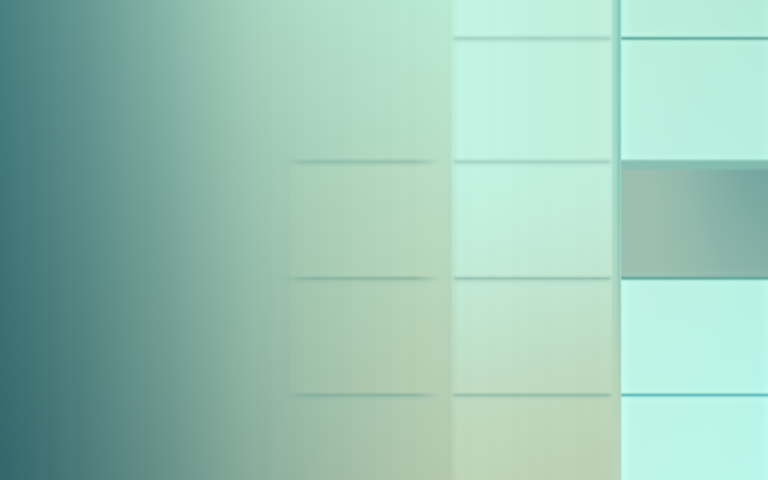
Reproduce this background procedurally as a Shadertoy shader.

```glsl
// Translucent mint glass tiles fading out of a deep teal gradient.
// A smooth two-axis colour ramp forms the wall; three columns of tinted panes
// are layered over it, then soft seams and bevel highlights mark the rows.

#define COLUMN_A 0.375
#define COLUMN_B 0.588
#define GAP_LEFT 0.797
#define COLUMN_C 0.809
#define FIRST_ROW 0.177
#define ROW_STEP 0.243
#define SEAM_WIDTH 0.0036
#define STRIPE_STRENGTH 0.006

float hash(float n) { return fract(sin(n * 91.7) * 437.5); }

// Soft step centred on an edge, never narrower than one pixel
float edge(float at, float x, float softness) {
    float w = max(softness, 0.7 / iResolution.x);
    return smoothstep(at - w, at + w, x);
}

float band(float a, float b, float x, float softness) {
    return edge(a, x, softness) * (1.0 - edge(b, x, softness));
}

float bell(float x, float width) {
    x /= max(width, 0.7 / iResolution.y);
    return exp(-x * x);
}

// Height of a row seam; the top row sits slightly higher
float rowHeight(float k) {
    return FIRST_ROW + ROW_STEP * k + 0.014 * max(k - 2.0, 0.0);
}

vec3 wallColor(vec2 uv) {
    vec3 deep = mix(vec3(0.15, 0.36, 0.39), vec3(0.23, 0.45, 0.47), uv.y);
    vec3 mist = mix(vec3(0.51, 0.66, 0.60), vec3(0.65, 0.82, 0.74), uv.y);
    vec3 pale = mix(vec3(0.71, 0.79, 0.68), vec3(0.73, 0.92, 0.83), uv.y);
    vec3 c = mix(deep, mist, smoothstep(-0.13, 0.41, uv.x));
    return mix(c, pale, smoothstep(0.20, 0.64, uv.x));
}

vec3 middlePane(vec2 uv) {
    float across = (uv.x - COLUMN_B) / (GAP_LEFT - COLUMN_B);
    vec3 c = mix(vec3(0.74, 0.82, 0.705), vec3(0.76, 0.945, 0.88),
                 smoothstep(-0.08, 0.72, uv.y));
    return c + vec3(0.008, 0.022, 0.028) * (0.5 - across);
}

vec3 rightPane(vec2 uv) {
    float across = clamp((uv.x - COLUMN_C) / (1.0 - COLUMN_C), 0.0, 1.0);
    vec3 mint = mix(vec3(0.75, 0.96, 0.91), vec3(0.735, 0.935, 0.865), uv.y);
    mint += vec3(-0.02, 0.005, 0.015) * across * (1.0 - uv.y);
    mint -= vec3(0.025, 0.015, 0.015) * across * uv.y;

    // Bright rims around the clear panes
    float rim = bell(uv.x - COLUMN_C, 0.010) + 0.6 * bell(1.0 - uv.x, 0.006);
    mint += vec3(0.015, 0.03, 0.035) * rim;

    // One smoky pane, deepest toward its right upper side
    float height = (uv.y - rowHeight(1.0)) / ROW_STEP;
    float shade = smoothstep(0.1, 1.1, across) * mix(0.45, 1.0, height);
    vec3 smoke = mix(vec3(0.61, 0.75, 0.69), vec3(0.44, 0.64, 0.62), shade);
    float smoky = band(rowHeight(1.0), rowHeight(2.0), uv.y, 0.003);
    return mix(mint, smoke, smoky);
}

void mainImage(out vec4 fragColor, in vec2 fragCoord) {
    vec2 uv = fragCoord / iResolution.xy;
    vec3 color = wallColor(uv);

    // Faint left pane covering the two middle rows
    float faint = band(rowHeight(0.0), rowHeight(2.0), uv.y, 0.006)
                * band(COLUMN_A, COLUMN_B - 0.012, uv.x, 0.005);
    color += vec3(0.010, 0.004, -0.004) * faint;
    color -= 0.008 * bell(uv.x - COLUMN_A, 0.003)
           * band(FIRST_ROW, rowHeight(2.0), uv.y, 0.01);

    // Middle pane enters in two soft steps, its left rim half blended
    float inB = 0.6 * edge(COLUMN_B, uv.x, 0.002)
              + 0.4 * edge(COLUMN_B + 0.006, uv.x, 0.004);
    float inC = edge(COLUMN_C, uv.x, 0.001);
    float inGap = band(GAP_LEFT, COLUMN_C, uv.x, 0.0025);
    color = mix(color, middlePane(uv), inB);

    // Vertical channel, darkening toward its right side and fading downward
    vec3 channel = mix(vec3(0.73, 0.83, 0.73), vec3(0.64, 0.86, 0.79),
                       smoothstep(0.0, 0.8, uv.y));
    color = mix(color, channel, inGap);
    color = mix(color, rightPane(uv), inC);
    color -= vec3(0.12, 0.07, 0.06) * bell(uv.x - COLUMN_C + 0.003, 0.003)
           * smoothstep(0.0, 0.7, uv.y);

    // Row seams, with a soft shadow and a light bevel beside each one
    float inA = band(COLUMN_A + 0.010, COLUMN_B - 0.030, uv.x, 0.022);
    float seamB = band(COLUMN_B + 0.003, GAP_LEFT - 0.002, uv.x, 0.005);
    for (int i = 0; i < 4; i++) {
        float k = float(i);
        float d = uv.y - rowHeight(k);
        float top = step(2.5, k);
        float upper = step(1.5, k);
        float seam = bell(d, SEAM_WIDTH);
        float softSeam = 0.75 * bell(d, SEAM_WIDTH * mix(1.0, 1.35, upper))
                       + 0.25 * bell(d + 0.003, 0.009);
        float bevel = bell(d - 0.010, 0.005) + 0.6 * bell(d + 0.012, 0.005);
        float weight = inA * (1.0 - top) * mix(0.62, 0.45, upper)
                     + seamB * mix(0.55, 0.38, upper);
        color = mix(color, vec3(0.46, 0.66, 0.60), softSeam * weight);
        color += 0.014 * bevel * max(weight, inC);

        vec3 teal = mix(vec3(0.32, 0.70, 0.72), vec3(0.33, 0.64, 0.60), min(k, 1.0));
        float isThick = upper * (1.0 - top);
        float thick = band(-0.016, 0.004, d, 0.004);
        color = mix(color, teal, seam * inC * mix(0.85, 0.2, isThick));
        color = mix(color, vec3(0.52, 0.75, 0.70), thick * inC * isThick * 0.8);
    }

    // Very fine vertical grain
    float stripe = hash(floor(uv.x * 96.0)) - 0.5;
    color += STRIPE_STRENGTH * stripe * (1.0 - inC);
    fragColor = vec4(clamp(color, 0.0, 1.0), 1.0);
}
```
